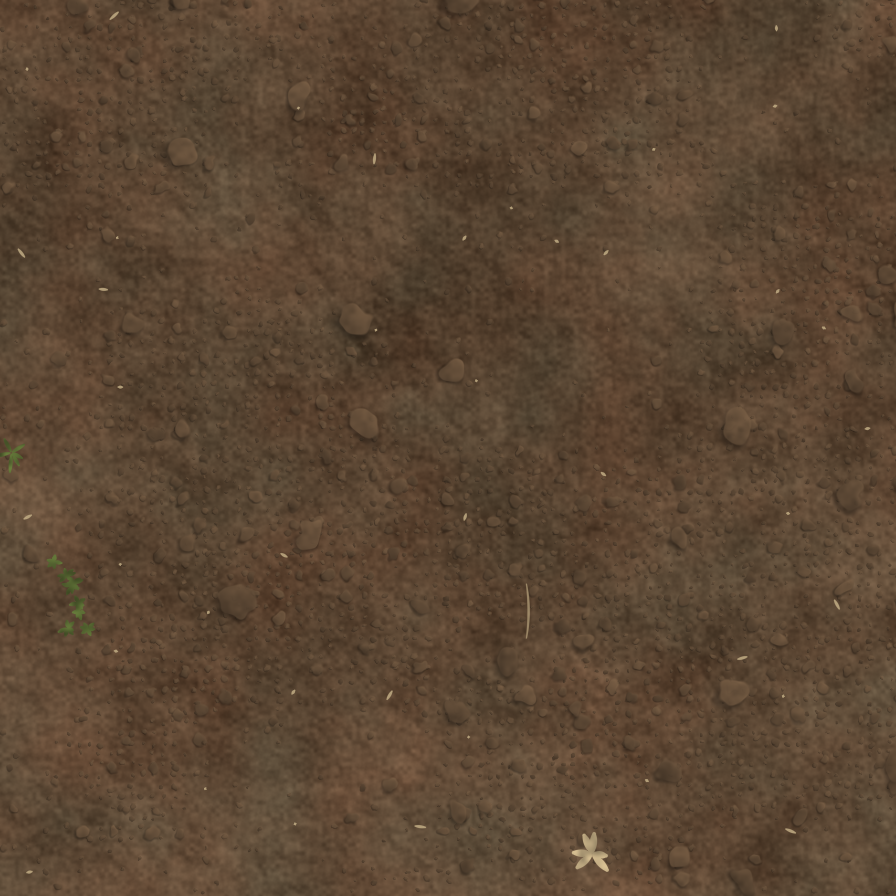
Write a three.js fragment shader that draws this texture.

```glsl
#define SOIL_DARK vec3(0.270, 0.200, 0.138)
#define SOIL_LIGHT vec3(0.458, 0.362, 0.272)
#define STONE_COLOR vec3(0.415, 0.325, 0.238)
#define STRAW_COLOR vec3(0.76, 0.68, 0.52)
#define LEAF_COLOR vec3(0.33, 0.42, 0.19)
#define LIGHT_DIR vec2(0.6, 0.8)
#define MOTTLE 0.85
#define GRAIN 0.42
#define RELIEF 0.85
#define EDGE 0.0016

varying vec2 vUv;

float hash(vec2 p) {
  return fract(sin(dot(p, vec2(127.1, 311.7))) * 43758.5453);
}

vec2 hash2(vec2 p) {
  return vec2(hash(p), hash(p + 37.3));
}

mat2 rotation(float a) {
  return mat2(cos(a), -sin(a), sin(a), cos(a));
}

float noise(vec2 p) {
  vec2 i = floor(p);
  vec2 f = fract(p);
  f = f * f * (3.0 - 2.0 * f);
  return mix(mix(hash(i), hash(i + vec2(1.0, 0.0)), f.x),
             mix(hash(i + vec2(0.0, 1.0)), hash(i + 1.0), f.x), f.y);
}

float fbm(vec2 p) {
  float total = 0.0;
  float amplitude = 0.533;
  for (int i = 0; i < 4; i++) {
    total += amplitude * noise(p);
    p = rotation(0.6) * p * 2.03 + 11.7;
    amplitude *= 0.5;
  }
  return total;
}

// Bare earth: broad mottles, diagonal streaks, crumb relief and fine grain
vec3 bareSoil(vec2 p) {
  vec2 along = rotation(0.75) * p;
  float streaks = (fbm(along * vec2(4.0, 15.0)) - 0.5) * smoothstep(0.5, 0.95, p.x);
  float tone = 0.5 + MOTTLE * (fbm(p * 4.0 + 2.0) - 0.5) + 0.7 * streaks;
  tone += 0.75 * (fbm(p * 20.0 + 7.0) - 0.5);
  tone += RELIEF * (fbm(p * 62.0) - fbm(p * 62.0 + LIGHT_DIR * 0.3));
  tone += GRAIN * (noise(p * 210.0) - 0.5);
  tone -= 0.2 * (1.0 - smoothstep(0.0, 0.48, distance(p, vec2(0.82, 1.0))));
  vec3 color = mix(SOIL_DARK, SOIL_LIGHT, tone);
  float warmth = fbm(p * 13.0 + 31.0) - 0.5;
  return color * (1.0 + warmth * vec3(0.14, -0.06, -0.12));
}

// Jittered, clumped stones, each with a lit side and a contact shadow
vec3 addStones(vec3 color, vec2 p, float cells, float density, float seed) {
  vec2 q = p * cells;
  vec2 base = floor(q);
  q += 0.16 * (vec2(noise(q * 4.5 + seed), noise(q * 4.5 + seed + 50.0)) - 0.5);
  for (int j = -1; j <= 1; j++) {
    for (int i = -1; i <= 1; i++) {
      vec2 cell = base + vec2(float(i), float(j));
      vec2 spot = hash2(cell + seed);
      vec2 kind = hash2(cell + seed + 71.0);
      vec2 center = cell + 0.25 + 0.5 * spot;
      float clump = smoothstep(0.36, 0.72, noise(center / cells * 7.0 + 4.0));
      float present = step(kind.x, density * (0.15 + clump));
      float radius = mix(0.14, 0.34, kind.y * kind.y);
      mat2 turn = rotation(6.28 * hash(cell + seed + 13.0));
      vec2 squeeze = vec2(1.0, 1.0 + 0.5 * spot.x);
      vec2 offset = (q - center) / radius;
      float bodyDist = length((turn * offset) * squeeze);
      float shadowDist = length((turn * (offset + LIGHT_DIR * 0.28)) * squeeze);
      float blur = EDGE * cells / radius;
      float cover = 1.0 - smoothstep(1.0 - blur, 1.0 + blur, bodyDist);
      float shadow = 1.0 - smoothstep(0.75, 1.35, shadowDist);
      float shade = 0.95 + 0.13 * dot(offset, LIGHT_DIR) + 0.22 * (spot.y - 0.5);
      shade += 0.2 * (noise(p * 150.0) - 0.5);
      color *= 1.0 - 0.3 * present * shadow;
      color = mix(color, STONE_COLOR * shade, 0.8 * present * cover);
    }
  }
  return color;
}

// Coverage of a thin, slightly tapered sliver around the origin
float sliver(vec2 p, float halfLength, float width) {
  float t = clamp(p.y / halfLength, -1.0, 1.0);
  float d = length(p - vec2(0.0, t * halfLength)) - width * (1.0 - 0.5 * t * t);
  return 1.0 - smoothstep(-0.5 * EDGE, 0.5 * EDGE, d);
}

// Sparse pale chips and straw bits
float litter(vec2 p) {
  vec2 cell = floor(p * 20.0);
  vec2 offset = p - (cell + 0.3 + 0.4 * hash2(cell + 5.0)) / 20.0;
  vec2 kind = hash2(cell + 91.0);
  float size = mix(0.0008, 0.006, kind.y * kind.y);
  return step(kind.x, 0.085) * sliver(rotation(44.0 * kind.y) * offset, size, 0.0017);
}

// Ring of uneven petals or blades
float rosette(vec2 p, float radius, float width, float seed) {
  float cover = 0.0;
  for (int i = 0; i < 6; i++) {
    float n = float(i);
    float reach = radius * (0.3 + 0.25 * hash(vec2(n, seed)));
    vec2 petal = rotation(n * 1.05 + hash(vec2(seed, n))) * p - vec2(0.0, reach);
    cover = max(cover, sliver(petal, reach * 0.8, width));
  }
  return cover;
}

void main() {
  vec2 p = vUv;
  vec3 color = bareSoil(p);
  for (int i = 0; i < 3; i++) {
    float n = float(i);
    color = addStones(color, p, 85.0 * pow(0.44, n), 0.55 - 0.16 * n, 3.0 + 19.0 * n);
  }
  // Dry scraps: chips, one long straw and a withered blossom
  color = mix(color, STRAW_COLOR, 0.85 * litter(p));
  vec2 stalk = p - vec2(0.59, 0.318);
  stalk.x += 2.7 * stalk.y * stalk.y;
  color = mix(color, STRAW_COLOR, 0.65 * sliver(stalk, 0.03, 0.0014));
  float blossom = rosette(p - vec2(0.661, 0.047), 0.027, 0.0042, 8.0);
  color = mix(color, STRAW_COLOR * (0.8 + 0.4 * noise(p * 120.0)), 0.9 * blossom);
  // Green weeds near the left side
  float weeds = rosette(p - vec2(0.013, 0.495), 0.024, 0.0022, 4.0);
  for (int i = 0; i < 8; i++) {
    float n = float(i);
    vec2 leaf = vec2(0.062 + 0.004 * n, 0.365 - 0.009 * n);
    leaf += 0.024 * (hash2(vec2(n, 23.0)) - 0.5);
    weeds = max(weeds, rosette(p - leaf, 0.011, 0.0024, n));
  }
  color = mix(color, LEAF_COLOR * (0.7 + 0.6 * noise(p * 130.0)), 0.85 * weeds);
  gl_FragColor = vec4(color, 1.0);
}
```
